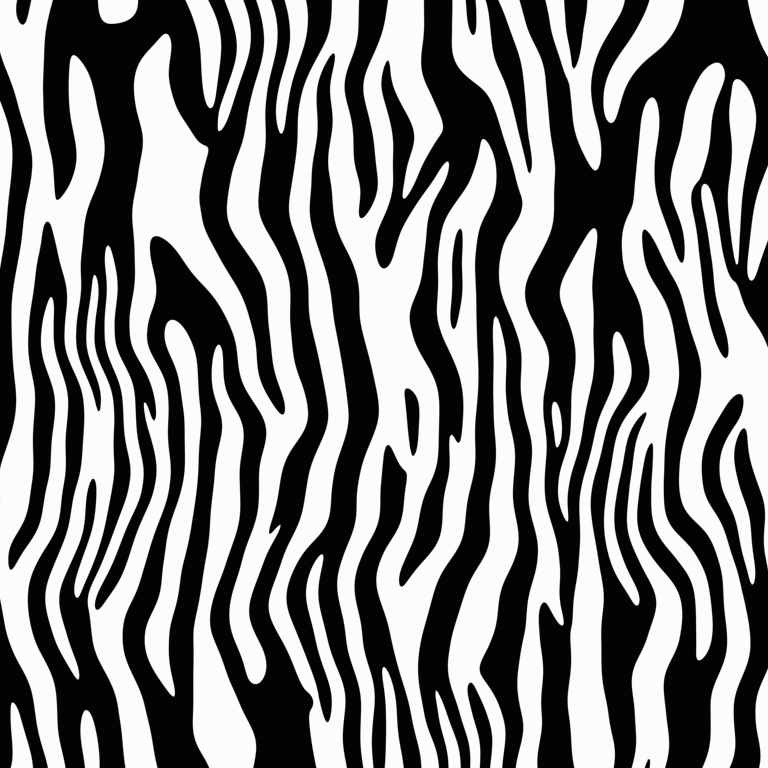
A Shadertoy shader for this pattern:

```glsl
// Zebra hide: upright black and white stripes that sway, swell, fork and end.
// A complex wave carries the stripes; scattered pairs of phase vortices add or
// remove one stripe between them, which makes the tapered tips and the forks.

#define STRIPES 19.0      // stripe pairs across the canvas
#define CELL vec2(0.13, 0.19) // spacing of the vortex pairs
#define TAPER 2.8         // vertical stretch of the forks
#define CORE 0.006        // rounding of the tips
#define SWAY 0.065        // broad bending of the stripes
#define WOBBLE 0.022      // finer bending
#define SWELL 0.75        // variation of the stripe width
#define WHITE_BIAS 0.04   // extra share of white
#define EDGE 0.85         // half width of the smoothed edge, in pixels

const float TAU = 6.2831853;
const vec3 BLACK = vec3(0.01);
const vec3 WHITE = vec3(0.99);

vec2 hash22(vec2 p) {
    vec3 q = fract(p.xyx * vec3(0.1031, 0.1030, 0.0973));
    q += dot(q, q.yzx + 33.33);
    return fract((q.xx + q.yz) * q.zy);
}

float cornerSlope(vec2 corner, vec2 offset) {
    float angle = TAU * hash22(corner + 71.0).x;
    return dot(vec2(cos(angle), sin(angle)), offset);
}

float gradientNoise(vec2 p) {
    vec2 i = floor(p), f = fract(p);
    vec2 u = f * f * f * (f * (f * 6.0 - 15.0) + 10.0);
    vec2 e = vec2(1.0, 0.0);
    return mix(mix(cornerSlope(i, f), cornerSlope(i + e, f - e), u.x),
               mix(cornerSlope(i + e.yx, f - e.yx), cornerSlope(i + 1.0, f - 1.0), u.x), u.y);
}

vec2 complexMul(vec2 a, vec2 b) {
    return vec2(a.x * b.x - a.y * b.y, a.x * b.y + a.y * b.x);
}

// Unit phase vortex whose strength fades to zero in its core
vec2 vortex(vec2 d) {
    d.y /= TAPER;
    return d * inversesqrt(dot(d, d) + CORE * CORE);
}

// Signed stripe field: positive is white
float stripeField(vec2 p) {
    // Bend the space the stripes live in
    vec2 w = p;
    w.x += SWAY * gradientNoise(p * vec2(4.5, 4.0) + 3.7);
    w.x += WOBBLE * gradientNoise(p * vec2(8.0, 10.0) + 19.3);

    // Carrier wave
    float phase = TAU * STRIPES * w.x;
    vec2 wave = vec2(cos(phase), sin(phase));

    // Each pair adds or removes one stripe between its two ends
    for (int j = -1; j <= 6; j++) {
        for (int i = -1; i <= 8; i++) {
            vec2 cell = vec2(i, j);
            vec2 jitter = hash22(cell + 11.0);
            vec2 kind = hash22(cell + 47.0);
            vec2 center = (cell + jitter) * CELL;
            vec2 reach = vec2(0.03 * (jitter.y - 0.5), mix(0.07, 0.15, kind.x));
            vec2 top = vortex(w - center - reach);
            vec2 bottom = vortex(w - center + reach);
            vec2 pair = complexMul(top, vec2(bottom.x, -bottom.y));
            if (kind.y < 0.5) pair.y = -pair.y;
            wave = complexMul(wave, pair);
        }
    }

    // Let stripes grow thick and thin along their length
    float swell = SWELL * gradientNoise(p * vec2(15.0, 8.0) + 41.9);
    return wave.x + WHITE_BIAS + swell;
}

void mainImage(out vec4 fragColor, in vec2 fragCoord) {
    vec2 uv = fragCoord / iResolution.xy;
    float field = stripeField(uv);
    float slope = max(length(vec2(dFdx(field), dFdy(field))), 1e-4);
    float white = smoothstep(-EDGE, EDGE, field / slope);
    fragColor = vec4(mix(BLACK, WHITE, white), 1.0);
}
```
